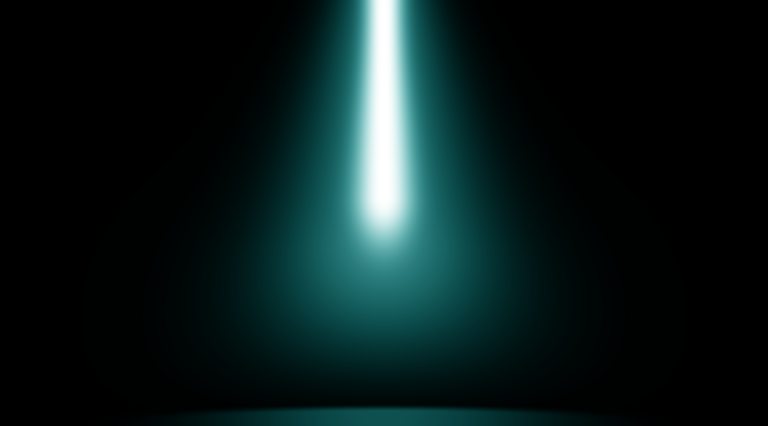
Reproduce this background procedurally as a Shadertoy shader.

```glsl
// A white-hot beam drops from the top into a teal haze above a faintly lit floor.
// Each part is a soft falloff giving one light level; levels are blended as a
// screen, then tinted by raising the level to a power for the red channel.

// Bright shaft that widens downwards and ends in a rounded tip.
float beamLight(vec2 p) {
    float width = mix(0.072, 0.045, smoothstep(0.5, 1.0, p.y));
    float belowTip = max(0.542 - p.y, 0.0);
    float q = length(vec2(p.x / width, belowTip / 0.12));
    return exp(-pow(q, 2.6));
}

// Haze around the shaft: a gaussian that spreads and fades towards the floor.
float hazeLight(vec2 p) {
    float spread = 0.348 - 0.243 * p.y;
    float side = p.x / spread;
    float cone = 0.52 * exp(-side * side) * smoothstep(0.0, 0.45, p.y);
    vec2 far = (p - vec2(0.0, 0.33)) / vec2(0.42, 0.24);
    return cone + 0.025 * exp(-dot(far, far));
}

// Flat pool of light: the upper part of a wide ellipse on the bottom edge.
float floorLight(vec2 p) {
    float rim = length(p / vec2(0.68, 0.045));
    float side = p.x / 0.36;
    return 0.31 * exp(-side * side) * (1.0 - smoothstep(0.75, 1.15, rim));
}

void mainImage(out vec4 fragColor, in vec2 fragCoord) {
    // Height runs from 0 to 1; x is zero on the axis of the beam.
    vec2 p = (fragCoord - vec2(0.5 * iResolution.x, 0.0)) / iResolution.y;

    // Screen blend keeps overlapping lights below full white.
    float dark = (1.0 - beamLight(p)) * (1.0 - hazeLight(p)) * (1.0 - floorLight(p));
    float level = 1.0 - dark;

    // Dim light is teal, strong light turns white.
    vec3 color = vec3(pow(level, 2.5), level, level);
    fragColor = vec4(color, 1.0);
}
```
